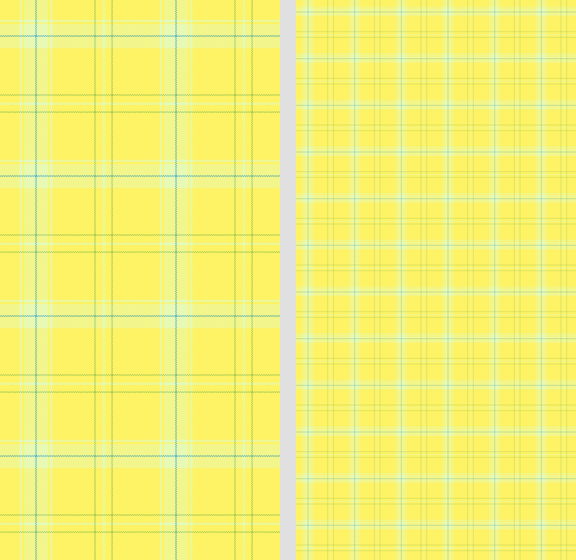
Left, the tile; right, the same tile 3 across and 3 down.
Reproduce this pattern procedurally as a Shadertoy shader.

```glsl
#define REPEATS vec2(2.0, 4.0)
#define SETT 192.0            // stripe units in one repeat
#define TWILL_RIBS 64.0       // diagonal ribs in one repeat
#define TWILL_CONTRAST 0.55
#define YELLOW vec3(0.995, 0.95, 0.395)
#define PALE vec3(0.905, 0.975, 0.70)
#define MINT vec3(0.86, 0.99, 0.80)
#define GREEN vec3(0.42, 0.69, 0.27)
#define BLUE vec3(0.13, 0.61, 0.79)

const float TAU = 6.2831853;

// Share of a pixel covered by a repeating stripe, all in sett units
float stripe(float t, float center, float width, float pixel) {
    float d = abs(mod(t - center + 0.5 * SETT, SETT) - 0.5 * SETT);
    float lo = max(d - 0.5 * pixel, -0.5 * width);
    float hi = min(d + 0.5 * pixel, 0.5 * width);
    return clamp((hi - lo) / pixel, 0.0, 1.0);
}

// Thread colour across the sett; mirrorLine adds the second edge line
vec3 threadColor(float t, float pixel, float mirrorLine) {
    vec3 c = mix(YELLOW, PALE, stripe(t, 49.5, 33.0, pixel));
    c = mix(c, MINT, stripe(t, 28.7, 3.0, pixel));
    c = mix(c, MINT, mirrorLine * stripe(t, 70.5, 3.0, pixel));
    c = mix(c, MINT, stripe(t, 142.3, 3.0, pixel));
    c = mix(c, GREEN, stripe(t, 130.3, 1.5, pixel));
    c = mix(c, GREEN, stripe(t, 153.7, 1.5, pixel));
    return mix(c, BLUE, stripe(t, 49.4, 1.8, pixel));
}

void mainImage(out vec4 fragColor, in vec2 fragCoord) {
    // Repeat coordinates, measured from the upper left
    vec2 uv = fragCoord / iResolution.xy;
    vec2 cell = vec2(uv.x, 1.0 - uv.y) * REPEATS;
    vec2 pixel = REPEATS / iResolution.xy;

    vec3 warp = threadColor(cell.x * SETT, pixel.x * SETT, 1.0);
    vec3 weft = threadColor(cell.y * SETT, pixel.y * SETT, 0.0);

    // Diagonal twill, fading to an even blend when too fine to resolve
    float ribPixel = max(pixel.x, pixel.y) * TWILL_RIBS;
    float contrast = TWILL_CONTRAST * (1.0 - smoothstep(0.5, 0.9, ribPixel));
    float rib = cos(TAU * TWILL_RIBS * (cell.x - cell.y));
    float warpOnTop = 0.5 + 0.5 * contrast * rib;

    fragColor = vec4(mix(weft, warp, warpOnTop), 1.0);
}
```
